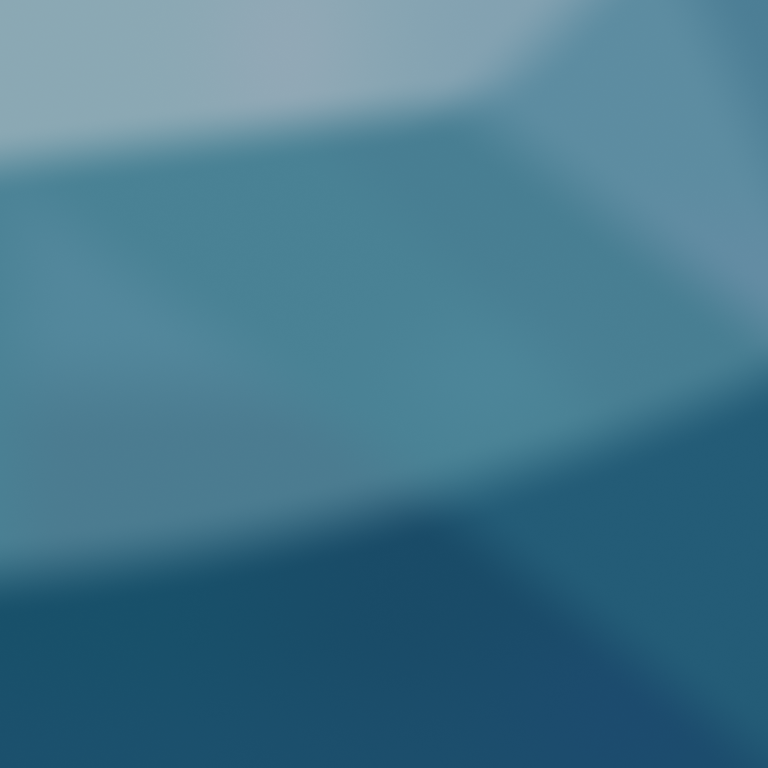
This background is drawn by a Shadertoy shader. Its source:

```glsl
// Soft, out-of-focus facets in teal and slate blue: a pale top, a teal middle
// and a deep blue base, each split by faint diagonal folds.
// Every facet is a blurred half-plane blended over a smooth gradient.

// Blurred mask: 1 above the line through "point" with the given slope.
float above(vec2 p, vec2 point, float slope, float blur)
{
    vec2 d = p - point;
    float dist = (d.y - slope * d.x) / sqrt(1.0 + slope * slope);
    return smoothstep(-blur, blur, dist);
}

// Soft round glow, 1 at the centre.
float glow(vec2 p, vec2 centre, vec2 size)
{
    vec2 d = (p - centre) / size;
    return exp(-dot(d, d));
}

float hash(vec2 p)
{
    return fract(sin(dot(p, vec2(127.1, 311.7))) * 43758.5453);
}

// Teal middle with a bluer facet on the left and a dim fold on the right.
vec3 middleBand(vec2 p)
{
    vec3 colour = vec3(0.288, 0.508, 0.582);
    float leftFacet = 1.0 - above(p, vec2(0.25, 0.585), -0.75, 0.06);
    vec3 slate = mix(vec3(0.295, 0.485, 0.565), vec3(0.325, 0.530, 0.610),
                     smoothstep(0.42, 0.58, p.y));
    colour = mix(colour, slate, leftFacet * smoothstep(-0.06, 0.10, p.x));
    float rightFold = above(p, vec2(0.67, 0.57), -1.0, 0.05);
    colour = mix(colour, vec3(0.280, 0.490, 0.570), 0.7 * rightFold);
    colour += vec3(0.012, 0.014, 0.016) * glow(p, vec2(0.63, 0.51), vec2(0.12, 0.09));
    return colour;
}

// Slate blue wedge at the upper right, darker in its far corner.
vec3 upperWedge(vec2 p)
{
    vec3 colour = mix(vec3(0.365, 0.550, 0.630), vec3(0.390, 0.550, 0.640),
                      smoothstep(0.80, 0.62, p.y));
    float corner = above(p, vec2(0.955, 0.90), -2.2, 0.06);
    return mix(colour, vec3(0.300, 0.495, 0.585), corner);
}

// Pale grey blue, faintly warmer near the middle.
vec3 paleTop(vec2 p)
{
    vec3 colour = mix(vec3(0.545, 0.660, 0.705), vec3(0.515, 0.635, 0.695),
                      smoothstep(0.38, 0.65, p.x));
    return colour + vec3(0.025, 0.0, 0.008) * glow(p, vec2(0.37, 0.93), vec2(0.10, 0.14));
}

// Deep blue base with a lighter facet on the right.
vec3 deepBase(vec2 p)
{
    vec3 colour = mix(vec3(0.095, 0.315, 0.415), vec3(0.100, 0.295, 0.405),
                      smoothstep(0.15, 0.55, p.x));
    colour = mix(colour, vec3(0.115, 0.315, 0.435), smoothstep(0.20, 0.0, p.y) * 0.6);
    colour = mix(colour, vec3(0.110, 0.295, 0.430), glow(p, vec2(0.82, 0.06), vec2(0.18, 0.15)));
    float facet = above(p, vec2(0.78, 0.18), -0.78, 0.05);
    return mix(colour, vec3(0.140, 0.360, 0.465), facet);
}

void mainImage(out vec4 fragColor, in vec2 fragCoord)
{
    vec2 p = fragCoord / iResolution.xy;

    // Layers from back to front
    vec3 colour = middleBand(p);
    colour = mix(colour, upperWedge(p), above(p, vec2(0.80, 0.72), -0.74, 0.055));

    float pale = above(p, vec2(0.0, 0.787), 0.125, 0.045)
               * above(p, vec2(0.68, 0.92), 1.0, 0.055);
    colour = mix(colour, paleTop(p), pale);

    // The base rises along a gentle curve
    float horizon = 0.25 + 0.09 * p.x + 0.17 * p.x * p.x;
    colour = mix(colour, deepBase(p), smoothstep(0.055, -0.055, p.y - horizon));

    // Sub-level dither against banding
    colour += (hash(p) - 0.5) / 255.0;
    fragColor = vec4(colour, 1.0);
}
```
